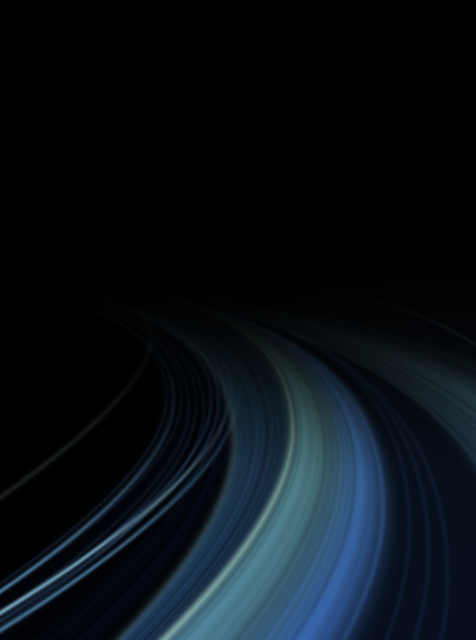
Reproduce this background procedurally as a WebGL 1 fragment shader.

```glsl
precision highp float;
// Curving ribbons of blue and teal light sweeping out of a dark horizon.

uniform vec2 u_resolution;

float hash(float n) {
    return fract(sin(n * 12.9898) * 43758.547);
}

float noise(float x) {
    float i = floor(x);
    float f = fract(x);
    return mix(hash(i), hash(i + 1.0), f * f * (3.0 - 2.0 * f));
}

// Layered one-dimensional noise, constant along a ribbon
float streaks(float x) {
    return 0.5 * noise(x) + 0.3 * noise(x * 2.3 + 7.0) + 0.2 * noise(x * 5.1 + 3.0);
}

// Horizontal position of a bend; q is the square root of depth
float bend(float q, float peak, float turn, float curve) {
    float k = q - turn;
    return peak - k * k * curve * (k > 0.0 ? 1.0 : 0.67);
}

// Soft line along a bend, with its width corrected for slope
float strand(float x, float q, float peak, float turn, float curve, float width) {
    float k = q - turn;
    float slope = 1.33 * curve * k * (k > 0.0 ? 1.0 : 0.67) / max(q, 0.05);
    float dist = (x - bend(q, peak, turn, curve)) / sqrt(1.0 + slope * slope);
    return exp(-dist * dist / (width * width));
}

void main() {
    vec2 uv = gl_FragCoord.xy / u_resolution;
    float x = uv.x;
    float depth = (0.557 - uv.y) / 0.557;
    float q = sqrt(max(depth, 0.0));
    float fade = smoothstep(0.0, 0.6, depth);

    // Bends that divide the road into lanes
    float inner = bend(q, 0.489, 0.666, 2.18);
    float crest = max(bend(q, 0.614, 0.64, 2.09), inner + 0.03);
    float outer = max(bend(q, 0.813, 0.794, 1.95), crest + 0.03);
    float verge = max(bend(q, 1.136, 1.0, 2.03), outer + 0.03);
    float rim = max(bend(q, 1.727, 1.15, 2.03), verge + 0.08);
    float lane = clamp((x - inner) / (crest - inner), 0.0, 1.0)
               + clamp((x - crest) / (outer - crest), 0.0, 1.0)
               + clamp((x - outer) / (verge - outer), 0.0, 1.0)
               + clamp((x - verge) / (rim - verge), 0.0, 1.0);

    // Broad ribbons, teal at the crest and blue toward the outside
    vec3 road = mix(vec3(0.09, 0.18, 0.26), vec3(0.25, 0.40, 0.43), smoothstep(0.8, 1.1, lane));
    road = mix(road, vec3(0.17, 0.30, 0.47), smoothstep(1.3, 1.8, lane));
    road *= 0.65 + 0.7 * streaks(lane * 7.0 + 2.0);
    road = mix(road, vec3(0.017, 0.042, 0.08), smoothstep(1.75, 2.15, lane));
    float side = smoothstep(2.75, 3.1, lane) * (1.0 - smoothstep(3.2, 4.0, lane));
    road += vec3(0.18, 0.28, 0.31) * side * (0.3 + 1.1 * streaks(lane * 11.0));
    road *= mix(vec3(1.0, 0.95, 0.82), vec3(1.05, 1.1, 1.2), clamp(depth, 0.0, 1.0));
    vec3 color = road * fade * smoothstep(-0.008, 0.012, x - inner);

    // Dim blue streaks inside the turn
    float left = bend(q, 0.361, 0.572, 2.82);
    float shade = (x - left) / max(inner - left, 0.03);
    float inside = smoothstep(-0.3, 0.3, shade) * (1.0 - smoothstep(0.9, 1.05, shade));
    color += vec3(0.02, 0.045, 0.115) * inside * fade * streaks(shade * 12.0 + 20.0);

    // Glowing edges of the main ribbon
    color += vec3(0.10, 0.13, 0.12) * fade * strand(x, q, 0.491, 0.666, 2.18, 0.010);
    color += vec3(0.28, 0.29, 0.22) * fade * (0.35 + 0.65 * depth)
           * strand(x, q, 0.614, 0.64, 2.09, 0.004 + 0.006 * fade * depth);
    color += vec3(0.05, 0.08, 0.12) * fade * strand(x, q, 0.805, 0.794, 1.95, 0.006);

    // Fine strands fanning out to the left
    for (int i = 0; i < 10; i++) {
        float n = float(i);
        float f = n / 9.0;
        float glow = 0.25 + 0.75 * hash(n + 4.0);
        color += vec3(0.07, 0.12, 0.17) * glow * fade
               * strand(x, q, mix(0.35, 0.49, f), 0.565 + 0.04 * hash(n), 2.75 + 0.2 * hash(n + 9.0), 0.004);
    }
    float nearGlow = fade * smoothstep(0.15, 1.0, depth);
    color += vec3(0.20, 0.31, 0.36) * nearGlow * strand(x, q, 0.361, 0.572, 2.82, 0.005);
    color += vec3(0.38, 0.51, 0.53) * nearGlow * strand(x, q, 0.484, 0.551, 2.88, 0.005);
    color += vec3(0.20, 0.33, 0.40) * nearGlow * strand(x, q, 0.500, 0.560, 2.75, 0.005);

    // Faint outlying strands
    color += vec3(0.09, 0.11, 0.10) * fade * strand(x, q, 0.317, 0.39, 2.14, 0.006);
    color += vec3(0.05, 0.06, 0.05) * smoothstep(0.0, 0.2, depth)
           * strand(x, q, 1.346, 1.15, 0.96, 0.003);
    for (int i = 0; i < 3; i++) {
        float n = float(i);
        color += vec3(0.02, 0.04, 0.065) * fade
               * strand(x, q, 0.86 + 0.04 * n, 0.83 + 0.04 * n, 1.7, 0.005);
    }

    // Thin haze over the right of the horizon
    color += vec3(0.010, 0.014, 0.020) * smoothstep(0.2, 1.0, x) * smoothstep(-0.15, 0.15, depth);
    gl_FragColor = vec4(color, 1.0);
}
```
